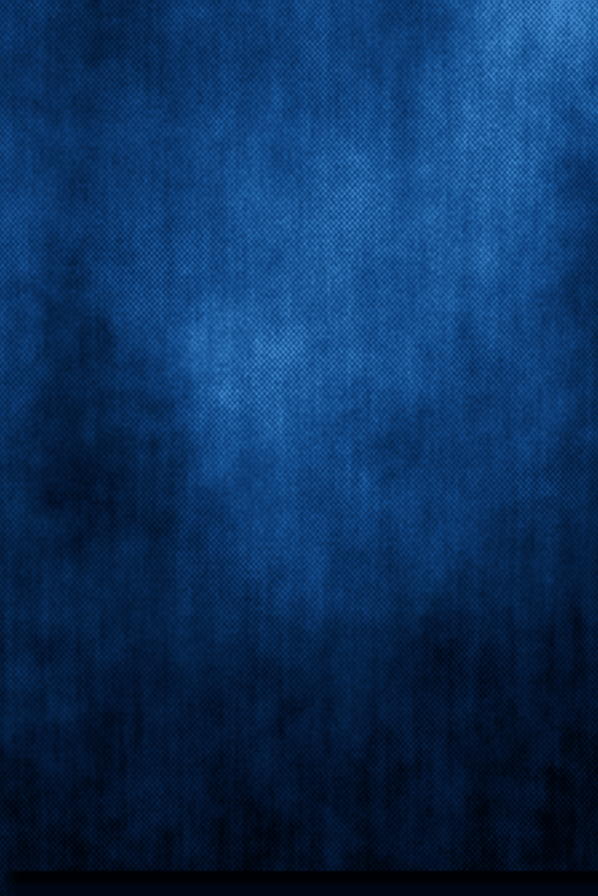
Reproduce this background procedurally as a Shadertoy shader.

```glsl
// Worn blue woven cloth, lit softly from the upper right, above a dark ledge.
// Broad light and shadow pools are summed into one tone, roughened by gradient
// noise, streaks and a diagonal weave, then coloured with a blue ramp.

const float TAU = 6.28319;

vec2 hashGradient(vec2 cell) {
    vec3 h = fract(cell.xyx * vec3(0.1031, 0.1030, 0.0973));
    h += dot(h, h.yzx + 33.33);
    return fract((h.xx + h.yz) * h.zy) * 2.0 - 1.0;
}

float gradientNoise(vec2 p) {
    vec2 i = floor(p);
    vec2 f = p - i;
    vec2 u = f * f * f * (f * (f * 6.0 - 15.0) + 10.0);
    vec2 e = vec2(0.0, 1.0);
    float low = mix(dot(hashGradient(i), f),
                    dot(hashGradient(i + e.yx), f - e.yx), u.x);
    float high = mix(dot(hashGradient(i + e.xy), f - e.xy),
                     dot(hashGradient(i + e.yy), f - e.yy), u.x);
    return mix(low, high, u.y);
}

float fbm(vec2 p) {
    float sum = 0.0;
    float amplitude = 0.6;
    for (int octave = 0; octave < 5; octave++) {
        sum += amplitude * gradientNoise(p);
        p = mat2(1.6, 1.2, -1.2, 1.6) * p + 7.3;
        amplitude *= 0.6;
    }
    return sum;
}

// Soft elliptical pool, 1 at its centre
float pool(vec2 uv, vec2 centre, vec2 radius) {
    vec2 d = (uv - centre) / radius;
    return exp(-dot(d, d));
}

float lightPools(vec2 uv) {
    return 1.4 * pool(uv, vec2(0.58, 0.74), vec2(0.30, 0.22))
         + 1.2 * pool(uv, vec2(0.42, 0.59), vec2(0.14, 0.10))
         + 0.9 * pool(uv, vec2(0.82, 0.78), vec2(0.14, 0.15))
         + 2.3 * pool(uv, vec2(0.94, 1.00), vec2(0.15, 0.13))
         + 1.0 * pool(uv, vec2(0.54, 0.38), vec2(0.22, 0.15))
         + 0.3 * pool(uv, vec2(0.05, 0.71), vec2(0.10, 0.06))
         + 0.7 * pool(uv, vec2(0.05, 0.22), vec2(0.06, 0.04));
}

float shadowPools(vec2 uv) {
    return 1.6 * pool(uv, vec2(0.16, 0.47), vec2(0.15, 0.09))
         + 1.3 * pool(uv, vec2(0.12, 0.62), vec2(0.06, 0.11))
         + 1.1 * pool(uv, vec2(0.18, 0.97), vec2(0.13, 0.12))
         + 1.0 * pool(uv, vec2(1.00, 0.63), vec2(0.06, 0.15))
         + 0.9 * pool(uv, vec2(0.65, 0.51), vec2(0.06, 0.04))
         + 0.8 * pool(uv, vec2(0.73, 0.28), vec2(0.11, 0.06))
         + 0.7 * pool(uv, vec2(0.97, 0.28), vec2(0.06, 0.20));
}

// Staggered threads that line up along both diagonals, faded out when too fine
float weave(vec2 p, vec2 repeats, float pixel) {
    vec2 wave = cos(p * repeats * TAU);
    float fade = 1.0 - smoothstep(0.40, 0.55, repeats.x * pixel);
    return wave.x * wave.y * fade;
}

// Ramp from near black (0) to bright blue (6)
vec3 blueRamp(float tone) {
    vec3 stops[7] = vec3[7](
        vec3(0.00, 0.015, 0.05), vec3(0.01, 0.08, 0.19),
        vec3(0.02, 0.14, 0.29), vec3(0.04, 0.21, 0.42),
        vec3(0.07, 0.29, 0.54), vec3(0.13, 0.39, 0.65),
        vec3(0.24, 0.52, 0.78));
    vec3 colour = stops[0];
    for (int i = 1; i < 7; i++) {
        colour = mix(colour, stops[i], clamp(tone - float(i - 1), 0.0, 1.0));
    }
    return colour;
}

void mainImage(out vec4 fragColor, in vec2 fragCoord) {
    vec2 uv = fragCoord / iResolution.xy;
    vec2 p = fragCoord / iResolution.x;
    float pixel = 1.0 / iResolution.x;

    // Broad light with ragged outlines
    vec2 ragged = uv + 0.10 * vec2(fbm(p * 9.0 + 2.3), fbm(p * 9.0 + 31.7));
    float tone = mix(0.45, 3.0, smoothstep(0.0, 0.62, uv.y));
    tone += lightPools(ragged) - shadowPools(ragged);

    // Stains and vertical wear
    float stains = fbm(p * vec2(7.0, 5.0) + 3.7);
    float streaks = fbm(p * vec2(30.0, 3.0) + 11.0);
    float fineStreaks = gradientNoise(p * vec2(95.0, 5.0) + 8.0);
    float mottling = fbm(p * 20.0 + 5.1);
    tone += 1.1 * stains + 0.7 * streaks + 0.35 * fineStreaks + 0.9 * mottling;

    // Cloth threads and grain, stronger where light falls
    float lit = 0.40 + 0.14 * clamp(tone, 0.0, 5.0);
    float patchy = 0.8 + 0.8 * gradientNoise(p * 6.0 + 20.0);
    vec2 slack = 0.002 * vec2(gradientNoise(p * 14.0), gradientNoise(p * 14.0 + 40.0));
    tone += lit * patchy * 0.85 * weave(p + slack, vec2(112.0, 100.0), pixel);
    tone += lit * 0.9 * gradientNoise(p * vec2(150.0, 130.0));
    vec3 colour = blueRamp(tone);

    // Ledge: black gap, then a faintly lit strip along the bottom
    float edge = 0.0015;
    float gap = 1.0 - smoothstep(0.028 - edge, 0.028 + edge, uv.y);
    gap *= smoothstep(0.0, 0.035, uv.x);
    float strip = 1.0 - smoothstep(0.010, 0.018, uv.y);
    vec3 ledge = mix(vec3(0.0, 0.005, 0.015), vec3(0.0, 0.025, 0.075), strip);
    colour = mix(colour, ledge, gap);

    fragColor = vec4(colour, 1.0);
}
```
